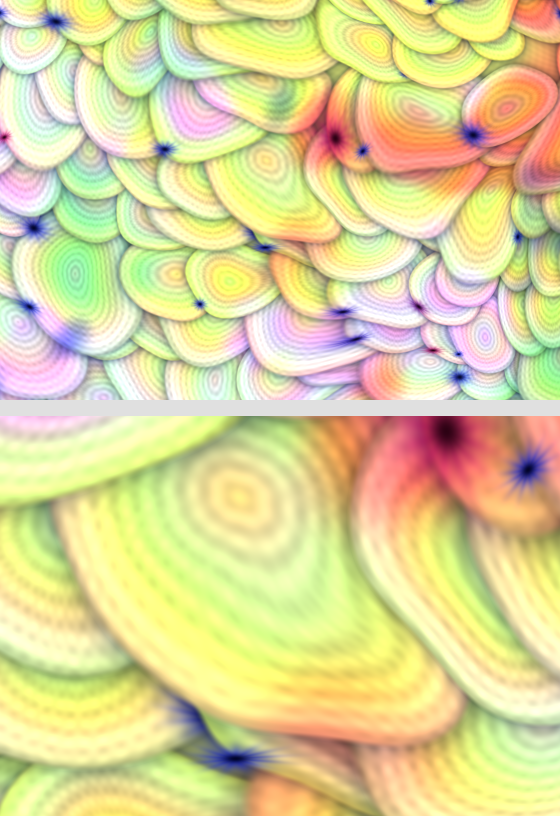
Top: the whole. Bottom: its middle third, enlarged.
A WebGL 2 fragment shader for this pattern:

```glsl
#version 300 es
precision highp float;
// Pastel iridescent scales that hang in overlapping U-shaped lobes.
// Jittered cells are painted from the bottom row up, each with fine rings,
// a dark rim, and sometimes a deep blue or magenta spot beside it.

uniform vec2 u_resolution;
out vec4 fragColor;

const float TAU = 6.2831853;

vec2 hash2(vec2 cell) {
    vec2 k = vec2(dot(cell, vec2(127.1, 311.7)), dot(cell, vec2(269.5, 183.3)));
    return fract(sin(k) * 43758.55);
}

mat2 rotate(float a) {
    return mat2(cos(a), sin(a), -sin(a), cos(a));
}

// Layered sines, roughly -1 to 1
float waves(vec2 p) {
    float sum = 0.0, gain = 0.5;
    for (int i = 0; i < 4; i++) {
        p = mat2(0.8, 0.6, -0.6, 0.8) * p * 1.5 + 1.7;
        sum += gain * sin(p.x + sin(p.y * 1.3));
        gain *= 0.65;
    }
    return sum;
}

// Slowly drifting pastel regions: pale and yellow, with lilac, green and salmon patches
vec3 pastel(vec2 uv, vec2 share) {
    float warmth = waves(uv * 2.6) * 0.6 + (share.x + share.y - 0.95) * 0.9;
    vec3 color = mix(vec3(0.91, 0.96, 0.84), vec3(0.93, 0.95, 0.50), smoothstep(-0.4, 0.4, warmth));
    float lilac = waves(uv * 4.5 + 5.0) - 0.4 * (share.y - 0.4);
    color = mix(color, vec3(0.95, 0.80, 0.92), smoothstep(0.3, 0.75, lilac));
    float green = waves(uv * 3.0 + 23.0);
    color = mix(color, vec3(0.58, 0.90, 0.58), 0.75 * smoothstep(0.4, 1.0, green));
    float salmon = waves(uv * 3.8 + 11.0) + 0.6 * (share.x - 0.5);
    return mix(color, vec3(0.97, 0.53, 0.38), 0.9 * smoothstep(0.4, 0.95, salmon));
}

void main() {
    vec2 uv = gl_FragCoord.xy / u_resolution.y;
    vec2 share = gl_FragCoord.xy / u_resolution;

    // Bend the cell grid, more strongly toward the right
    vec2 bend = vec2(waves(uv * 3.0 + 2.0), waves(uv * 3.0 + 17.0));
    vec2 p = uv * vec2(6.2, 7.2) + bend * mix(0.35, 0.75, share.x);
    vec2 home = floor(p);
    vec3 base = pastel(uv, share);
    vec3 color = base;

    // Later rows lie higher and cover the ones below
    for (int y = -2; y <= 2; y++) {
        for (int x = -2; x <= 2; x++) {
            vec2 cell = home + vec2(x, y);
            vec2 jitter = hash2(cell);
            vec2 trait = hash2(cell + 31.7);
            vec2 offset = p - cell - 0.5 - 0.7 * (jitter - 0.5);
            float tilt = (trait.x - 0.5) * mix(0.4, 2.2, share.x * share.y);
            vec2 q = rotate(tilt) * offset;
            q.y *= 0.82;
            float radius = mix(0.55, 1.08, trait.y);
            float reach = length(q);
            float d = reach / radius;

            // Soft shadow cast on the scales beneath
            color *= 1.0 - vec3(0.30, 0.28, 0.20) * exp(-13.0 * max(d - 1.0, 0.0));

            // Iridescent body with fine beaded rings
            vec3 sheen = cos(TAU * (d * 1.2 + jitter.x + vec3(0.0, 0.33, 0.67)));
            vec3 lobe = base + 0.075 * sheen;
            float wobble = 1.5 * sin(q.x * 5.0 + trait.x * TAU);
            float rings = sin(reach * 66.0 + wobble);
            float beads = sin(atan(q.y, q.x) * 44.0) * smoothstep(0.2, 0.7, d);
            lobe *= 1.0 + 0.055 * rings + 0.025 * beads * rings;
            lobe += 0.10 * exp(-pow((d - 0.82) * 9.0, 2.0));
            lobe *= 1.0 - vec3(0.38, 0.42, 0.34) * exp(-24.0 * max(1.0 - d, 0.0));
            color = mix(color, lobe, 1.0 - smoothstep(0.95, 1.0, d));

            // Spot where the rim meets its neighbour
            float side = jitter.y < 0.5 ? -1.0 : 1.0;
            vec2 fromSpot = offset - radius * vec2(0.78 * side, -0.65);
            fromSpot = rotate(tilt) * fromSpot * vec2(1.0, 1.25);
            float size = mix(0.08, 0.24, pow(trait.x, 3.0));
            float spot = length(fromSpot) / size;
            float spokes = 1.0 + 0.18 * sin(atan(fromSpot.y, fromSpot.x) * 13.0);
            float present = step(0.42, fract(trait.x * 7.0 + jitter.x));
            vec3 ink = mix(vec3(0.10, 0.16, 0.85), vec3(0.72, 0.08, 0.42), smoothstep(0.55, 0.9, jitter.x));
            float glow = exp(-0.75 * spot * spot * spokes);
            color = mix(color, ink, 0.85 * present * glow);
            color *= 1.0 - 0.75 * present * exp(-5.0 * spot * spot);
        }
    }

    // Deep blue clouds gather low and toward the right
    float cloud = waves(uv * 5.0 + 41.0) + 0.5 * (share.x - share.y) - 0.1;
    vec3 deep = color * vec3(0.28, 0.42, 0.95);
    color = mix(color, deep, 0.85 * smoothstep(0.6, 1.15, cloud));

    // Thin grain across the surface, then a little extra contrast
    color *= 1.0 + 0.025 * sin(p.x * 48.0 + 3.0 * bend.y) * sin(p.y * 42.0);
    color = (color - 0.5) * 1.08 + 0.5;
    fragColor = vec4(clamp(color, 0.0, 1.0), 1.0);
}
```
